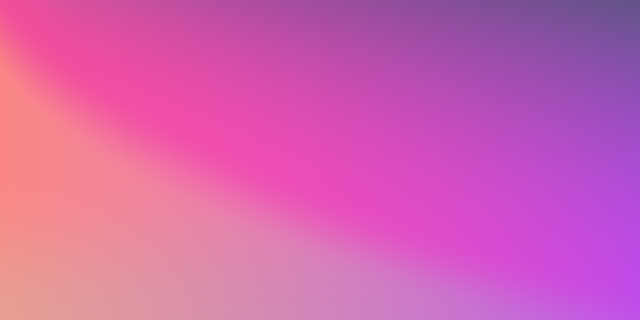
Write a Shadertoy shader that draws this background.

```glsl
// Soft dusk gradient: a curved pink-violet ridge between peach haze and slate purple.

// Smooth colour ramp through three stops at x = 0, 0.5 and 1.
vec3 ramp(vec3 left, vec3 middle, vec3 right, float x) {
    return left * (1.0 - x) * (1.0 - 2.0 * x)
         + middle * 4.0 * x * (1.0 - x)
         + right * x * (2.0 * x - 1.0);
}

// Height of the bright ridge, falling steeply at the left edge.
float ridgeHeight(float x) {
    return 0.87 - 1.22 * x + 0.41 * x * x + 0.12 * exp(-12.0 * x);
}

// Colours above the ridge, fading into dusk at the top.
vec3 upperSky(vec2 uv, float ridge) {
    vec3 glow = ramp(vec3(0.94, 0.30, 0.60), vec3(0.92, 0.30, 0.73),
                     vec3(0.75, 0.29, 0.91), uv.x);
    vec3 dusk = ramp(vec3(0.91, 0.33, 0.60), vec3(0.62, 0.30, 0.62),
                     vec3(0.38, 0.33, 0.53), uv.x);
    float rise = clamp((uv.y - ridge) / max(1.0 - ridge, 0.2), 0.0, 1.0);
    return mix(glow, dusk, pow(rise, 1.8));
}

// Pale colours below the ridge, warmest at the left.
vec3 lowerHaze(vec2 uv) {
    vec3 ground = ramp(vec3(0.91, 0.62, 0.57), vec3(0.82, 0.52, 0.73),
                       vec3(0.75, 0.35, 0.92), uv.x);
    vec3 haze = ramp(vec3(0.98, 0.53, 0.52), vec3(0.89, 0.48, 0.73),
                     vec3(0.75, 0.34, 0.92), uv.x);
    return mix(ground, haze, smoothstep(0.0, 0.45, uv.y));
}

void mainImage(out vec4 fragColor, in vec2 fragCoord) {
    vec2 uv = fragCoord / iResolution.xy;
    float ridge = ridgeHeight(uv.x);

    // Wide, soft transition across the ridge, broadest at the left.
    float spread = mix(0.24, 0.15, uv.x);
    float above = smoothstep(-spread, 0.05, uv.y - ridge);
    vec3 color = mix(lowerHaze(uv), upperSky(uv, ridge), above);

    fragColor = vec4(clamp(color, 0.0, 1.0), 1.0);
}
```
